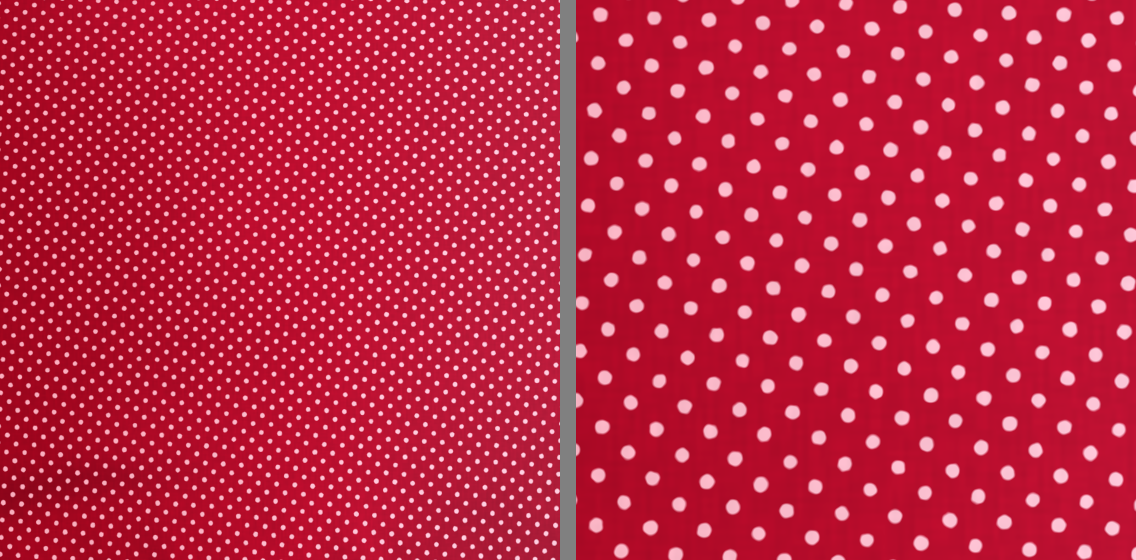
Left: the whole. Right: its middle third, enlarged.
Give the GLSL for this pattern, as a WebGL 1 fragment shader.

```glsl
precision highp float;
// Red cotton cloth with small pale pink dots on a slightly turned, staggered grid.

uniform vec2 u_resolution;

float hash(vec2 p) {
  vec3 q = fract(vec3(p.xyx) * 0.1031);
  q += dot(q, q.yzx + 33.33);
  return fract((q.x + q.y) * q.z);
}

float noise(vec2 p) {
  vec2 i = floor(p);
  vec2 f = fract(p);
  f = f * f * (3.0 - 2.0 * f);
  return mix(mix(hash(i), hash(i + vec2(1.0, 0.0)), f.x),
             mix(hash(i + vec2(0.0, 1.0)), hash(i + vec2(1.0, 1.0)), f.x), f.y);
}

// Grid coordinates: about 31 by 35 cells, turned by three degrees, wider toward the bottom.
vec2 clothGrid(vec2 p) {
  vec2 d = vec2(p.x - 0.5156, 0.4913 - p.y);
  d.y -= 0.07 * d.y * d.y;
  return vec2(30.86 * d.x + 1.93 * d.y, 34.49 * d.y - 1.85 * d.x);
}

// Coverage of the dots at cell corners and cell centres.
float dots(vec2 p, float edge) {
  vec2 grid = clothGrid(p);
  float cover = 0.0;
  for (int k = 0; k < 2; k++) {
    vec2 g = grid - 0.5 * float(k);
    vec2 id = floor(g + 0.5);
    vec2 seed = id + 60.0 + 150.0 * float(k);
    vec2 jitter = vec2(hash(seed), hash(seed + 411.0)) - 0.5;
    vec2 offset = (g - id) * vec2(0.0323, 0.0289) - 0.0008 * jitter;
    float wobble = 0.0007 * (noise(p * 350.0) - 0.5);
    float radius = 0.0042 + 0.0004 * (hash(seed + 823.0) - 0.5);
    cover = max(cover, 1.0 - smoothstep(-edge, edge, length(offset) + wobble - radius));
  }
  return cover;
}

// Broad light from the right, with a paler haze and soft folds along the bottom.
vec3 clothColor(vec2 p) {
  float blotch = noise(p * vec2(4.0, 5.0) + 7.0) - 0.5;
  float light = smoothstep(-0.1, 0.65, p.x + 0.3 * (p.y - 0.5) + 0.16 * blotch);
  vec3 color = mix(vec3(0.62, 0.02, 0.115), vec3(0.745, 0.055, 0.185), light);
  float haze = smoothstep(0.5, 1.0, p.x);
  color = mix(color, vec3(0.735, 0.115, 0.24), 0.85 * haze);
  color -= vec3(0.07, 0.0, 0.015) * haze * smoothstep(0.4, 0.0, p.y);
  float fold = (p.y - 0.11 - 0.05 * noise(p * vec2(5.0, 2.0))) / 0.035;
  color *= 1.0 - 0.11 * exp(-fold * fold) * smoothstep(0.45, 0.1, p.x);
  float crease = noise(vec2(p.x * 18.0 + p.y * 6.0, p.y * 9.0)) - 0.5;
  return color * (1.0 + 0.1 * crease * smoothstep(0.2, 0.0, p.y));
}

void main() {
  vec2 p = gl_FragCoord.xy / u_resolution;
  float edge = 0.0006 + 0.6 / min(u_resolution.x, u_resolution.y);

  // Fine threads, mostly along the vertical.
  float weave = noise(p * vec2(300.0, 60.0)) + 0.6 * noise(p * vec2(90.0, 320.0)) - 0.8;
  vec3 color = clothColor(p) * (1.0 + 0.055 * weave);

  // Dots printed in pink, paler toward the light.
  vec3 pink = mix(vec3(0.97, 0.68, 0.74), vec3(1.0, 0.81, 0.88), smoothstep(0.1, 0.9, p.x));
  color = mix(color, pink * (1.0 + 0.03 * weave), dots(p, edge));

  gl_FragColor = vec4(clamp(color, 0.0, 1.0), 1.0);
}
```
